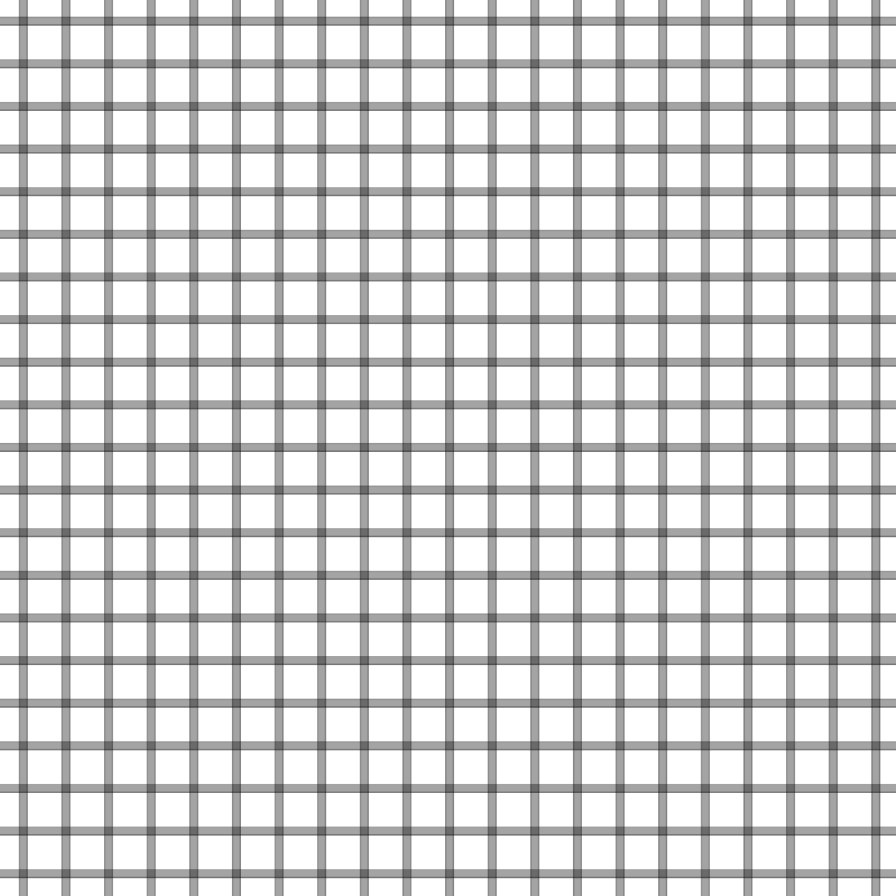
Write a Shadertoy shader that draws this pattern.

```glsl
#define REPEATS 21.02             // cells across and down
#define CENTER vec2(0.547, 0.497) // band centre within a cell, from the top left
#define BAND_WIDTH 0.212          // share of a cell
#define EDGE_WIDTH 0.036          // thin dark line along a band's border
#define BAND_TONE 0.645
#define EDGE_TONE 0.46
#define EDGE_VARIATION 0.4

float hash(float n) {
    return fract(sin(n * 127.1) * 43758.5453);
}

// Smoothed coverage of the interval from a to b
float cover(float d, float a, float b, float pixel) {
    return clamp((d - a) / pixel + 0.5, 0.0, 1.0)
         - clamp((d - b) / pixel + 0.5, 0.0, 1.0);
}

// Transmission of one translucent band; edges.x and edges.y weigh its two borders
float bandTone(float position, float center, vec2 edges, float seed, float pixel) {
    float d = fract(position) - center;
    float id = floor(position);
    float halfWidth = 0.5 * BAND_WIDTH;
    float inner = halfWidth - EDGE_WIDTH;

    // Border strength differs slightly from band to band
    vec2 variation = vec2(hash(id + seed), hash(id + seed + 37.0)) - 0.5;
    vec2 strength = clamp(edges + EDGE_VARIATION * variation, 0.0, 1.0);

    float body = cover(d, -halfWidth, halfWidth, pixel);
    float nearEdge = cover(d, -halfWidth, -inner, pixel);
    float farEdge = cover(d, inner, halfWidth, pixel);
    float border = nearEdge * strength.x + farEdge * strength.y;
    return 1.0 - body * (1.0 - BAND_TONE) - border * (BAND_TONE - EDGE_TONE);
}

void mainImage(out vec4 fragColor, in vec2 fragCoord) {
    vec2 uv = fragCoord / iResolution.y;
    vec2 grid = vec2(uv.x, 1.0 - uv.y) * REPEATS;
    float pixel = REPEATS / iResolution.y;

    // Crossing bands multiply into darker squares
    float vertical = bandTone(grid.x, CENTER.x, vec2(0.55, 0.6), 3.0, pixel);
    float horizontal = bandTone(grid.y, CENTER.y, vec2(0.2, 1.0), 71.0, pixel);
    fragColor = vec4(vec3(vertical * horizontal), 1.0);
}
```
